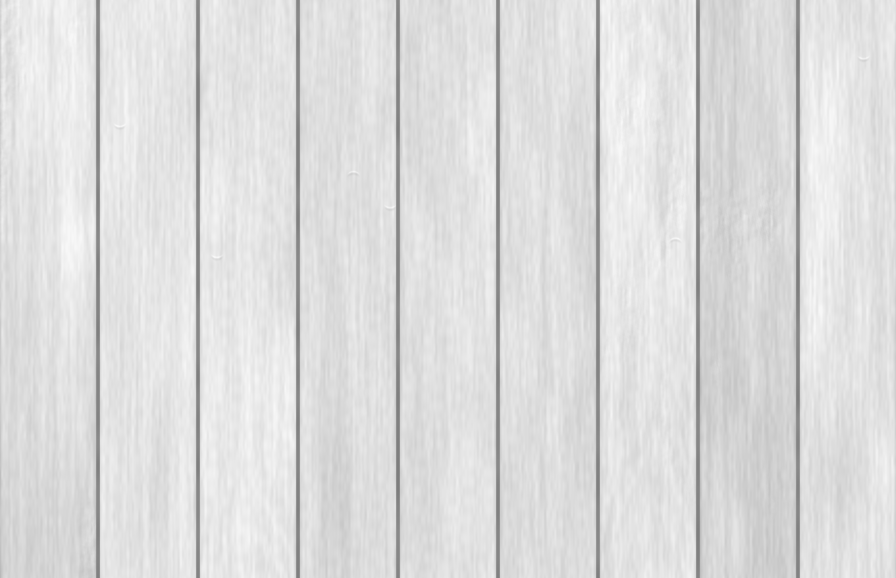
This texture is drawn by a Shadertoy shader. Its source:

```glsl
// Whitewashed wall of nine upright wooden boards parted by thin grey gaps.
// Each board has its own tone gradient, stretched-noise grain and brushed
// stains; some carry arched rings, embossed cracked paint or small nicks.

#define BOARDS 9.0
#define BOARD_WIDTH 0.1116
#define GAP_WIDTH 0.0040
#define GAP_TONE 0.515
#define GRAIN 0.085
#define STAIN 0.115
#define RING_DEPTH 0.011
#define CRACK_DEPTH 0.13
#define NICKS 6

// Board tones at the upper and lower ends, and how much the paint is cracked
const float TOP_TONE[9] = float[9](0.915, 0.905, 0.905, 0.875, 0.895, 0.890, 0.915, 0.855, 0.915);
const float LOW_TONE[9] = float[9](0.845, 0.900, 0.890, 0.860, 0.870, 0.870, 0.895, 0.835, 0.890);
const float CRACKED[9] = float[9](1.0, 0.1, 0.15, 0.2, 0.1, 0.05, 0.7, 0.9, 0.2);

float hash(vec2 p) {
    return fract(sin(dot(p, vec2(127.1, 311.7))) * 43758.5453);
}

float noise(vec2 p) {
    vec2 cell = floor(p), f = fract(p);
    f = f * f * (3.0 - 2.0 * f);
    return mix(mix(hash(cell), hash(cell + vec2(1, 0)), f.x),
               mix(hash(cell + vec2(0, 1)), hash(cell + vec2(1, 1)), f.x), f.y);
}

float fbm(vec2 p) {
    float sum = 0.0, amp = 0.5;
    for (int i = 0; i < 4; i++) {
        sum += amp * noise(p);
        p = p * 2.03 + 17.3;
        amp *= 0.5;
    }
    return sum / 0.9375;
}

// Fine vertical fibres in three lengths, centred on zero
float fibres(vec2 p) {
    float longFibre = noise(p * vec2(210.0, 5.0)) - 0.5;
    float midFibre = noise(p * vec2(390.0, 18.0) + 31.0) - 0.5;
    float fleck = noise(p * vec2(430.0, 95.0) + 67.0) - 0.5;
    return 0.35 * longFibre + 0.55 * midFibre + 0.45 * fleck;
}

// Arched growth rings, bent by slow noise
float rings(vec2 p, float across) {
    float bend = 3.0 * fbm(p * vec2(25.0, 7.0));
    float phase = p.y * 95.0 + across * across * 55.0 + bend * 5.0;
    return sin(phase) * smoothstep(0.35, 0.65, noise(p * vec2(14.0, 6.0) + 5.0));
}

// Relief of flaking paint, lit from the upper left
float crackedPaint(vec2 p) {
    vec2 scale = vec2(110.0, 75.0);
    float relief = fbm(p * scale) - fbm((p + vec2(-0.0020, 0.0025)) * scale);
    float patchMask = smoothstep(0.50, 0.72, fbm(p * vec2(22.0, 7.0) + 41.0));
    return relief * patchMask;
}

// Short curved scratches: a bright lip above a faint shadow
float nicks(vec2 p, float height) {
    float sum = 0.0;
    for (int i = 0; i < NICKS; i++) {
        float k = float(i);
        vec2 centre = vec2(hash(vec2(k, 3.1)), height * hash(vec2(k, 8.7)));
        vec2 d = p - centre;
        d.y += d.x * d.x * 60.0 * (hash(vec2(k, 5.3)) > 0.5 ? 1.0 : -1.0);
        float span = 1.0 - smoothstep(0.003, 0.008, abs(d.x));
        float lip = exp(-pow(d.y / 0.0011, 2.0));
        float shadow = exp(-pow((d.y + 0.0024) / 0.0014, 2.0));
        sum += span * (0.06 * lip - 0.05 * shadow);
    }
    return sum;
}

void mainImage(out vec4 fragColor, in vec2 fragCoord) {
    vec2 p = fragCoord / iResolution.x;
    float height = iResolution.y / iResolution.x;
    float pixel = 1.0 / iResolution.x;

    // Board index and position across it, -0.5 to 0.5
    float slot = (p.x - 0.5) / BOARD_WIDTH + 0.5 * BOARDS;
    float id = clamp(floor(slot), 0.0, BOARDS - 1.0);
    int board = int(id);
    float across = slot - id - 0.5;
    vec2 wood = p + vec2(id * 3.17, id * 7.31);

    // Base tone, soft stains and long brush strokes
    float tone = mix(LOW_TONE[board], TOP_TONE[board], smoothstep(0.0, 1.0, p.y / height));
    tone += STAIN * (fbm(wood * vec2(26.0, 5.0)) - 0.5);
    tone += 0.5 * STAIN * (fbm(wood * vec2(85.0, 3.5) + 9.0) - 0.5);

    // Grain, rings on every fourth board, cracks and nicks
    tone += GRAIN * fibres(wood);
    float ringed = mod(id, 4.0) == 2.0 ? 1.0 : 0.15;
    tone += RING_DEPTH * ringed * rings(wood, across);
    tone += CRACK_DEPTH * CRACKED[board] * crackedPaint(wood);
    tone += nicks(p, height);

    // Worn pale rim, then the gap with a soft shaded lip
    float gapDist = abs(slot - floor(slot + 0.5)) * BOARD_WIDTH;
    tone += 0.025 * exp(-pow((gapDist - 0.0055) / 0.0025, 2.0)) * noise(wood * vec2(20.0, 30.0));
    tone -= 0.10 * exp(-pow(gapDist / 0.0034, 2.0));
    float gap = 1.0 - smoothstep(-0.7 * pixel, 0.7 * pixel, gapDist - 0.5 * GAP_WIDTH);
    float gapTone = GAP_TONE + 0.05 * (noise(p * vec2(9.0, 40.0)) - 0.5);
    tone = mix(min(tone, 0.97), gapTone, gap);

    fragColor = vec4(vec3(tone), 1.0);
}
```
